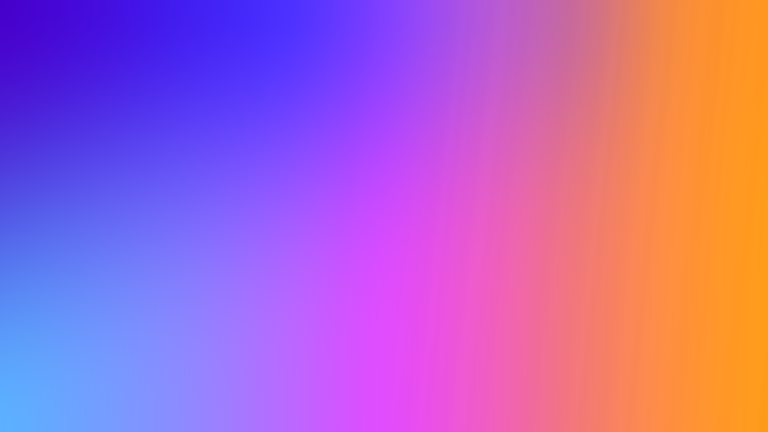
Write a Shadertoy shader that draws this background.

```glsl
// A soft mesh gradient: indigo and sky blue on the left, violet and magenta
// in the middle, orange on the right. Two smooth colour ramps run across the
// canvas and are blended by height, with faint leaning streaks on top.

#define STOPS 9             // colour stops per ramp
#define LEFT_FALLOFF 1.0    // how fast the upper ramp fades at the left edge
#define FALLOFF_GAIN 2.8    // extra fade gained towards the right edge
#define STREAK_COUNT 110.0  // streaks across the width
#define STREAK_LEAN 0.06    // sideways drift of a streak over the height
#define STREAK_DEPTH 0.010  // brightness range of the streaks

const vec3 UPPER[STOPS] = vec3[STOPS](
    vec3(0.28, 0.00, 0.80), vec3(0.27, 0.05, 0.87), vec3(0.26, 0.12, 0.95),
    vec3(0.30, 0.19, 1.00), vec3(0.50, 0.25, 1.00), vec3(0.70, 0.34, 0.86),
    vec3(0.79, 0.42, 0.60), vec3(0.96, 0.54, 0.26), vec3(1.00, 0.59, 0.13));

const vec3 LOWER[STOPS] = vec3[STOPS](
    vec3(0.36, 0.69, 1.00), vec3(0.45, 0.62, 1.00), vec3(0.57, 0.53, 1.00),
    vec3(0.73, 0.41, 1.00), vec3(0.88, 0.30, 0.99), vec3(0.94, 0.36, 0.78),
    vec3(0.95, 0.47, 0.48), vec3(1.00, 0.56, 0.25), vec3(1.00, 0.61, 0.10));

// Catmull-Rom curve through four neighbouring colours
vec3 spline(vec3 a, vec3 b, vec3 c, vec3 d, float t) {
    return b + 0.5 * t * (c - a + t * (2.0 * a - 5.0 * b + 4.0 * c - d
             + t * (3.0 * (b - c) + d - a)));
}

vec3 ramp(vec3 stops[STOPS], float x) {
    float position = clamp(x, 0.0, 1.0) * float(STOPS - 1);
    int i = min(int(position), STOPS - 2);
    return spline(stops[max(i - 1, 0)], stops[i], stops[i + 1],
                  stops[min(i + 2, STOPS - 1)], position - float(i));
}

float hash(float n) {
    return fract(sin(n * 12.99) * 4375.85);
}

float noise(float x) {
    float cell = floor(x);
    return mix(hash(cell), hash(cell + 1.0), smoothstep(0.0, 1.0, x - cell));
}

void mainImage(out vec4 fragColor, in vec2 fragCoord) {
    vec2 uv = fragCoord / iResolution.xy;

    // Blend the ramps; the upper one retreats faster towards the right
    float falloff = LEFT_FALLOFF + FALLOFF_GAIN * uv.x;
    float upperWeight = pow(smoothstep(0.0, 1.0, uv.y), falloff);
    vec3 color = mix(ramp(LOWER, uv.x), ramp(UPPER, uv.x), upperWeight);

    // Faint streaks, stronger over the warm side
    float streak = noise((uv.x - STREAK_LEAN * uv.y) * STREAK_COUNT) - 0.5;
    color += STREAK_DEPTH * streak * smoothstep(0.2, 0.8, uv.x);

    fragColor = vec4(clamp(color, 0.0, 1.0), 1.0);
}
```
